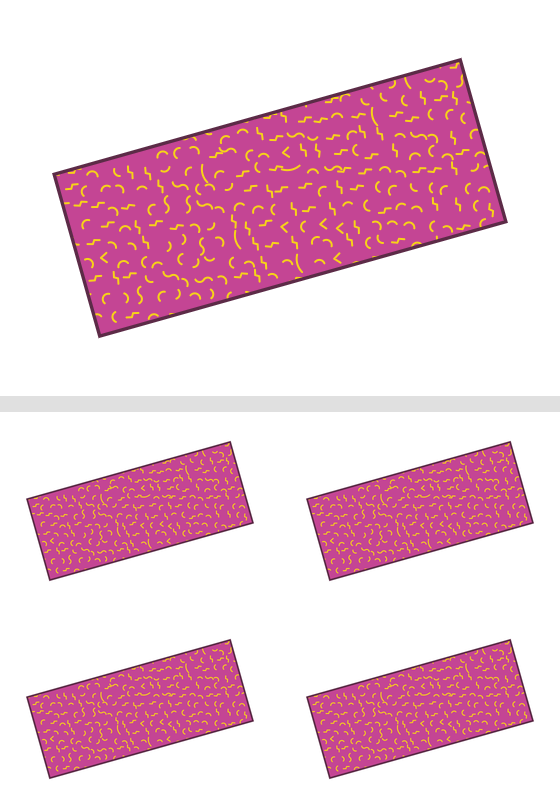
Top: one tile. Bottom: repeated 2 by 2.
This pattern is drawn by a WebGL 1 fragment shader. Its source:

```glsl
precision highp float;

uniform vec2 u_resolution;

vec3 hash3(vec2 cell) {
  vec3 h = fract(cell.xyx * vec3(0.1031, 0.1030, 0.0973));
  h += dot(h, h.yxz + 33.33);
  return fract((h.xxy + h.yzz) * h.zyx);
}

vec2 rotate(vec2 v, float angle) {
  float c = cos(angle), s = sin(angle);
  return mat2(c, s, -s, c) * v;
}

float segment(vec2 p, vec2 a, vec2 b) {
  vec2 pa = p - a, ba = b - a;
  return length(pa - ba * clamp(dot(pa, ba) / dot(ba, ba), 0.0, 1.0));
}

// Arc around the origin, with its apex pointing up
float arc(vec2 p, float radius, float halfAngle) {
  p.x = abs(p.x);
  vec2 tip = vec2(sin(halfAngle), cos(halfAngle));
  return p.x * tip.y > p.y * tip.x ? length(p - radius * tip) : abs(length(p) - radius);
}

float halfStep(vec2 p) {
  return min(segment(p, vec2(0.0), vec2(0.045, 0.11)),
             segment(p, vec2(0.045, 0.11), vec2(0.34, 0.09)));
}

float halfWave(vec2 p) {
  return arc(p - vec2(0.23, -0.14), 0.27, 1.02);
}

// One stroke: arc, step, wave, long arc or chevron
float confetti(vec2 p, float kind, float spin, float bend) {
  if (kind < 0.57) {
    float turn = bend < 0.25 ? 6.283 * spin : 2.8 * spin - 0.9;
    return arc(rotate(p, -turn) + vec2(0.0, 0.2), 0.3, 0.9 + 0.45 * bend);
  }
  if (kind < 0.85) {
    p = rotate(p, -(spin < 0.62 ? 0.03 : 1.65) - 0.25 * (bend - 0.5));
    return min(halfStep(p), halfStep(-p));
  }
  if (kind < 0.93) {
    p = rotate(p, -(spin < 0.5 ? -0.2 : 1.2) - 0.6 * (bend - 0.5));
    return min(halfWave(p), halfWave(-p));
  }
  if (kind < 0.965) {
    float turn = spin < 0.7 ? 1.85 : 3.35;
    return arc(rotate(p, -turn) + vec2(0.0, 0.95), 1.05, 0.5);
  }
  p = rotate(p, 0.3 * (0.5 - spin));
  return segment(vec2(p.x, abs(p.y)), vec2(-0.18, 0.0), vec2(0.14, 0.26));
}

// Distance to the nearest stroke on a jittered, staggered grid
float scatter(vec2 p) {
  float nearest = 1.0;
  for (int j = -1; j <= 1; j++) {
    for (int i = -1; i <= 1; i++) {
      vec2 cell = floor(p) + vec2(float(i), float(j));
      vec3 place = hash3(cell + 61.0);
      vec3 look = hash3(cell + 157.0);
      vec2 centre = cell + 0.5 + 0.42 * (place.xy - 0.5);
      centre.x += 0.5 * mod(cell.y, 2.0) - 0.25;
      nearest = min(nearest, confetti(p - centre, look.x, look.y, place.z));
    }
  }
  return nearest;
}

float coverage(float dist, float pixel) {
  return clamp(0.5 - dist / pixel, 0.0, 1.0);
}

void main() {
  float pixel = 1.0 / u_resolution.y;
  vec2 p = (gl_FragCoord.xy - 0.5 * u_resolution) * pixel;

  // Tilted panel; its white margin closes the tile on every side
  vec2 fromEdge = abs(rotate(p, -0.2746)) - vec2(0.537, 0.2165);
  float panel = max(fromEdge.x, fromEdge.y);

  vec3 white = vec3(1.0);
  vec3 magenta = vec3(0.77, 0.27, 0.58);
  vec3 yellow = vec3(0.97, 0.83, 0.09);
  vec3 plum = vec3(0.36, 0.17, 0.28);

  float density = 22.0;
  float stroke = (scatter(p * density) - 0.055) / density;
  vec3 color = mix(magenta, yellow, coverage(stroke, pixel));

  // Dark frame over the strokes, then the margin
  color = mix(plum, color, coverage(panel + 0.0085, pixel));
  color = mix(white, color, coverage(panel, pixel));
  gl_FragColor = vec4(color, 1.0);
}
```
